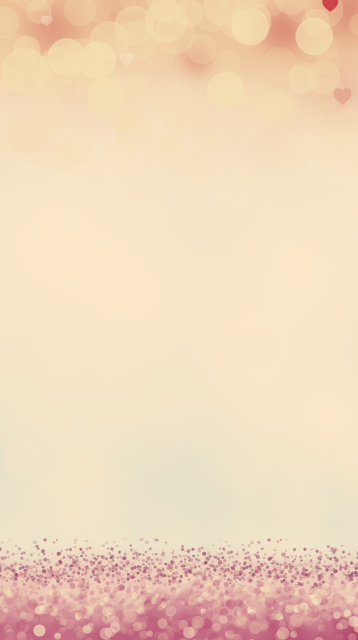
Reproduce this background procedurally as a Shadertoy shader.

```glsl
#define CREAM vec3(0.972, 0.900, 0.785)
#define WARM vec3(0.995, 0.908, 0.792)
#define SAGE vec3(0.905, 0.882, 0.785)
#define PEACH vec3(0.925, 0.765, 0.600)
#define CORAL vec3(0.840, 0.470, 0.420)
#define LAMP vec3(0.960, 0.880, 0.700)
#define MAGENTA vec3(0.690, 0.250, 0.420)
#define ROSE vec3(0.830, 0.540, 0.570)
#define PLUM vec3(0.480, 0.200, 0.390)
#define FLOOR_TOP 0.135
#define LAMP_RADIUS 0.029

float hash(vec2 p) {
    return fract(sin(dot(p, vec2(127.1, 311.7))) * 43758.5453);
}

float noise(vec2 p) {
    vec2 i = floor(p), f = fract(p);
    f = f * f * (3.0 - 2.0 * f);
    return mix(mix(hash(i), hash(i + vec2(1, 0)), f.x),
               mix(hash(i + vec2(0, 1)), hash(i + vec2(1, 1)), f.x), f.y);
}

float fbm(vec2 p) {
    float sum = 0.0, amp = 0.5;
    for (int i = 0; i < 4; i++) {
        sum += amp * noise(p);
        p = p * 2.03 + 17.0;
        amp *= 0.5;
    }
    return sum;
}

float glow(vec2 p, vec2 center, float radius) {
    vec2 d = (p - center) / radius;
    return exp(-dot(d, d));
}

// Soft disc with a slightly brighter rim
float disc(vec2 p, vec2 center, float radius) {
    float soft = max(0.7 / iResolution.y, radius * 0.06);
    float d = length(p - center) - radius;
    float fill = 1.0 - smoothstep(-soft, soft, d);
    return fill * (0.8 + 0.2 * smoothstep(-0.15 * radius, 0.0, d));
}

float heart(vec2 p, vec2 center, float size) {
    vec2 q = (p - center) / size;
    float d = length(vec2(q.x, 1.2 * q.y - 0.6 * sqrt(abs(q.x)))) - 1.0;
    return 1.0 - smoothstep(-0.12, 0.12, d);
}

// Jittered discs, one per cell, tinted between two colours
vec3 scatter(vec3 col, vec2 p, float cell, float seed, vec3 tintA, vec3 tintB,
             float density, float opacity) {
    if (density * opacity < 0.001) return col;
    vec2 home = floor(p / cell);
    for (int y = -1; y <= 1; y++)
    for (int x = -1; x <= 1; x++) {
        vec2 id = home + vec2(x, y);
        vec2 key = id + seed * 13.7;
        vec2 center = (id + vec2(hash(key), hash(key + 5.3))) * cell;
        float radius = cell * mix(0.28, 0.52, hash(key + 9.1));
        float shown = smoothstep(0.0, 0.06, density - hash(key + 2.9));
        float alpha = opacity * shown * mix(0.35, 1.0, hash(key + 7.7));
        col = mix(col, mix(tintA, tintB, hash(key + 4.4)), alpha * disc(p, center, radius));
    }
    return col;
}

vec3 backdrop(vec2 p) {
    float cloud = fbm(p * 7.0 + 3.0);
    float low = 1.0 - smoothstep(0.16, 0.52, p.y);
    vec3 col = mix(CREAM, SAGE, clamp(low * (0.45 + cloud) + 0.8 * (cloud - 0.45), 0.0, 1.0));
    float warmth = glow(p, vec2(0.47, 0.58), 0.09) + glow(p, vec2(0.09, 0.62), 0.09)
                 + glow(p, vec2(0.40, 0.42), 0.10) + glow(p, vec2(0.20, 0.55), 0.07)
                 + glow(p, vec2(0.53, 0.35), 0.07);
    col = mix(col, WARM, min(0.75 * warmth, 0.9));
    col = scatter(col, p, 0.085, 3.0, WARM, CREAM, 0.55, 0.40 * smoothstep(0.15, 0.3, p.y));

    // Peach canopy with coral gaps
    col = mix(col, PEACH, smoothstep(0.70, 1.0, p.y + 0.15 * (cloud - 0.5)));
    float gaps = glow(p, vec2(0.443, 0.955), 0.040) + 0.7 * glow(p, vec2(0.085, 0.950), 0.045)
               + 0.7 * glow(p, vec2(0.306, 0.906), 0.025) + 0.5 * glow(p, vec2(0.535, 0.860), 0.045)
               + 0.9 * glow(p, vec2(0.540, 0.985), 0.050) + 0.4 * glow(p, vec2(0.190, 0.990), 0.040);
    return mix(col, CORAL, min(gaps * (0.3 + 0.7 * cloud), 0.8));
}

vec3 canopyLights(vec3 col, vec2 p) {
    float fade = smoothstep(0.66, 0.86, p.y);
    for (int i = 0; i < 3; i++)
        col = scatter(col, p + float(i) * 0.023, 0.062, float(i) + 21.0,
                      LAMP, mix(LAMP, PEACH, 0.2), 0.62, 0.55 * fade);
    // Brightest lamps
    float lamps = disc(p, vec2(0.491, 0.943), LAMP_RADIUS);
    lamps = max(lamps, disc(p, vec2(0.104, 0.911), LAMP_RADIUS));
    lamps = max(lamps, disc(p, vec2(0.152, 0.906), LAMP_RADIUS));
    lamps = max(lamps, disc(p, vec2(0.165, 0.850), LAMP_RADIUS));
    lamps = max(lamps, disc(p, vec2(0.352, 0.858), LAMP_RADIUS));
    lamps = max(lamps, disc(p, vec2(0.391, 0.958), LAMP_RADIUS));
    lamps = max(lamps, 0.8 * disc(p, vec2(0.039, 0.889), 0.036));
    lamps = max(lamps, 0.7 * disc(p, vec2(0.260, 0.967), 0.033));
    col = mix(col, LAMP, 0.78 * lamps);
    // Small hearts
    col = mix(col, vec3(0.78, 0.22, 0.26), 0.9 * heart(p, vec2(0.516, 0.991), 0.0125));
    col = mix(col, CORAL, 0.35 * heart(p, vec2(0.535, 0.847), 0.014));
    col = mix(col, WARM, 0.4 * heart(p, vec2(0.198, 0.905), 0.011));
    return mix(col, WARM, 0.4 * heart(p, vec2(0.073, 0.966), 0.009));
}

vec3 glitterFloor(vec3 col, vec2 p) {
    float drift = 0.014 * (noise(p * 30.0) - 0.5);
    col = mix(col, mix(CREAM, ROSE, 0.3), 1.0 - smoothstep(0.09, FLOOR_TOP + 0.02, p.y + drift));
    float depth = 1.0 - smoothstep(0.0, 0.085, p.y + 2.5 * drift);
    col = mix(col, MAGENTA, depth * (0.6 + 0.4 * noise(p * 18.0 + 4.0)));
    // Discs grow towards the viewer
    for (int i = 0; i < 5; i++) {
        float near = float(i) / 4.0;
        float band = 1.0 - smoothstep(0.022, 0.045, abs(p.y - mix(0.085, 0.015, near)));
        float cell = mix(0.008, 0.020, near);
        col = scatter(col, p, cell, float(i) + 40.0, MAGENTA, ROSE, 0.34, 0.60 * band);
        col = scatter(col, p, cell, float(i) + 60.0, ROSE, LAMP, 0.28, 0.75 * band);
        col = scatter(col, p, cell, float(i) + 70.0, LAMP, CREAM, 0.16, 0.95 * band);
    }
    // Fine dark grains along the horizon
    float height = p.y + drift;
    float grains = (1.0 - smoothstep(0.105, 0.165, height)) * smoothstep(0.08, 0.105, height);
    col = scatter(col, p, 0.0050, 80.0, PLUM, ROSE, 0.60 * grains, 0.90);
    return scatter(col, p, 0.0065, 90.0, PLUM, MAGENTA, 0.26 * grains, 0.85);
}

void mainImage(out vec4 fragColor, in vec2 fragCoord) {
    vec2 p = fragCoord / iResolution.y;
    vec3 col = canopyLights(backdrop(p), p);
    fragColor = vec4(glitterFloor(col, p), 1.0);
}
```
